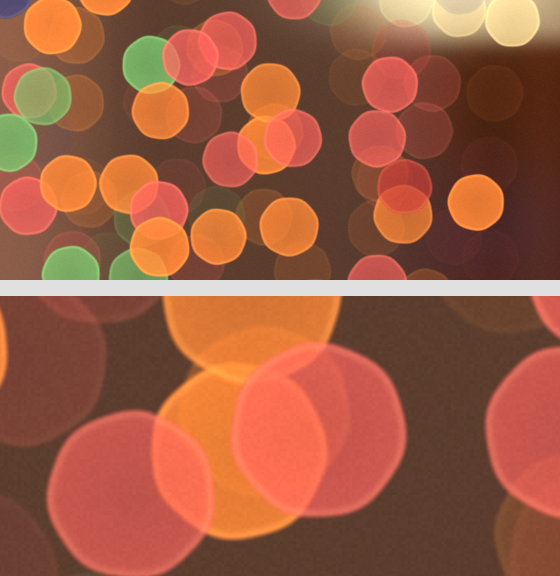
Top: the whole. Bottom: its middle third, enlarged.
Give the GLSL for this background, as a WebGL 1 fragment shader.

```glsl
precision highp float;

uniform vec2 u_resolution;

const int FAINT_COUNT = 38;
const int BRIGHT_COUNT = 32;
const int CREAM_COUNT = 3;
const float DISC_RADIUS = 0.102;
const float EDGE_SOFTNESS = 0.004;
const float RIM_WIDTH = 0.005;
const float BLADE_COUNT = 7.0;
const float BLADE_DEPTH = 0.012;
const float JITTER = 0.16;
const float GRAIN = 0.018;

const vec3 ORANGE = vec3(0.97, 0.51, 0.20);
const vec3 PINK = vec3(0.90, 0.35, 0.33);
const vec3 GREEN = vec3(0.43, 0.68, 0.38);
const vec3 BLUE = vec3(0.22, 0.24, 0.46);
const vec3 CRIMSON = vec3(0.72, 0.22, 0.20);
const vec3 CREAM = vec3(0.96, 0.84, 0.58);

const vec3 WALL_LEFT = vec3(0.55, 0.37, 0.29);
const vec3 WALL_MIDDLE = vec3(0.36, 0.24, 0.18);
const vec3 WALL_RIGHT = vec3(0.31, 0.14, 0.06);
const vec3 WALL_PURPLE = vec3(0.30, 0.17, 0.20);
const vec3 LAMP = vec3(1.0, 0.95, 0.76);

float hash(vec2 p) {
  return fract(sin(dot(p, vec2(12.9898, 78.233))) * 43758.5453);
}

// Evenly spread point in the unit square, loosened by jitter
vec2 scatter(float i, float seed) {
  vec2 even = fract(seed + i * vec2(0.7549, 0.5698));
  vec2 loose = vec2(hash(vec2(i, seed)), hash(vec2(i, seed + 3.7)));
  return even + JITTER * (loose - 0.5);
}

vec3 palette(float t) {
  if (t < 0.36) return ORANGE;
  if (t < 0.73) return PINK;
  if (t < 0.87) return GREEN;
  if (t < 0.93) return BLUE;
  return CRIMSON;
}

// Signed distance to a circle slightly flattened by aperture blades
float apertureDistance(vec2 p, float radius, float turn) {
  float angle = atan(p.y, p.x + 0.00001) + turn;
  return length(p) - radius * (1.0 + BLADE_DEPTH * cos(BLADE_COUNT * angle));
}

// Translucent disc with a thin lighter rim
vec3 addDisc(vec3 color, vec2 p, float radius, float turn, vec3 tint, float opacity) {
  float d = apertureDistance(p, radius, turn);
  float fill = smoothstep(EDGE_SOFTNESS, -EDGE_SOFTNESS, d);
  float rimOffset = (d + RIM_WIDTH) / RIM_WIDTH;
  float rim = exp(-rimOffset * rimOffset);
  float shade = 0.97 + 0.06 * smoothstep(-radius, 0.0, d);
  vec3 lit = tint * shade + 0.10 * color;
  color = mix(color, lit, opacity * fill);
  return color + rim * fill * opacity * vec3(0.09, 0.10, 0.06);
}

vec3 background(vec2 p) {
  vec3 color = mix(WALL_LEFT, WALL_MIDDLE, smoothstep(0.0, 0.6, p.x));
  color = mix(color, WALL_RIGHT, smoothstep(1.35, 1.75, p.x));
  vec2 q = (p - vec2(1.75, 0.15)) / vec2(0.4, 0.28);
  color = mix(color, WALL_PURPLE, 0.75 * exp(-dot(q, q)));
  color *= 1.0 + 0.08 * sin(p.x * 17.0) * smoothstep(1.5, 1.8, p.x);

  // Wide lamp glow, cut off softly below by a dark ledge
  vec2 g = (p - vec2(1.58, 1.03)) / vec2(0.38, 0.14);
  float glow = exp(-dot(g, g));
  float haze = 0.45 * smoothstep(1.15, 1.6, p.x) * smoothstep(0.79, 0.92, p.y);
  return mix(color, LAMP, clamp(glow + haze * (1.0 - glow), 0.0, 1.0));
}

void main() {
  vec2 p = gl_FragCoord.xy / u_resolution.y;
  vec3 color = background(p);

  // Faint discs reach into the dark right side
  for (int k = 0; k < FAINT_COUNT; k++) {
    float i = float(k);
    vec2 s = scatter(i, 0.31);
    vec2 center = vec2(s.x * 1.9 - 0.05, s.y * 1.1 - 0.08);
    float opacity = mix(0.08, 0.36, hash(vec2(i, 8.3)));
    opacity *= 1.0 - 0.7 * smoothstep(1.45, 1.7, center.x);
    vec3 tint = 0.85 * palette(hash(vec2(i, 5.1)));
    color = addDisc(color, p - center, DISC_RADIUS, i, tint, opacity);
  }

  // Cream discs in the lamp glow
  for (int k = 0; k < CREAM_COUNT; k++) {
    float i = float(k);
    vec2 center = vec2(1.45 + 0.19 * i, 1.0 - 0.035 * i);
    color = addDisc(color, p - center, DISC_RADIUS * 0.96, i, CREAM, 0.3 + 0.22 * i);
  }

  // Bright discs, denser toward the left
  for (int k = 0; k < BRIGHT_COUNT; k++) {
    float i = float(k);
    vec2 s = scatter(i, 0.57);
    vec2 center = vec2(1.66 * pow(max(s.x, 0.0), 1.2) - 0.03, s.y * 1.1 - 0.06);
    float radius = DISC_RADIUS * mix(0.96, 1.05, hash(vec2(i, 2.9)));
    float opacity = mix(0.70, 0.93, hash(vec2(i, 6.7)));
    opacity *= 1.0 - 0.8 * smoothstep(1.2, 1.4, center.x) * smoothstep(0.7, 0.85, center.y);
    vec3 tint = palette(fract(i * 0.618 + 0.2));
    color = addDisc(color, p - center, radius, i, tint, opacity);
  }

  color += GRAIN * (hash(floor(p * 256.0)) - 0.5);
  gl_FragColor = vec4(clamp(color, 0.0, 1.0), 1.0);
}
```
